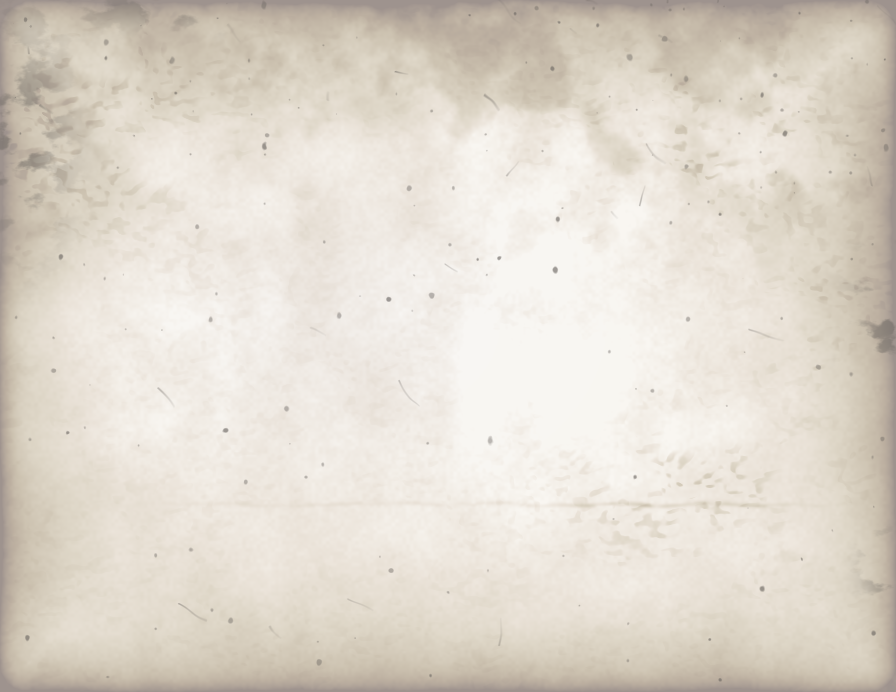
Reproduce this texture procedurally as a Shadertoy shader.

```glsl
// Aged pale parchment: a tone value built from edge darkening, cloudy stains
// and grain is mapped to a paper palette; specks, scratches, chipped edges
// and a horizontal crease are then inked on top.

const vec3 PALETTE[7] = vec3[7](
    vec3(0.975, 0.965, 0.945), vec3(0.95, 0.93, 0.90), vec3(0.92, 0.89, 0.85),
    vec3(0.87, 0.84, 0.78), vec3(0.80, 0.76, 0.69), vec3(0.74, 0.69, 0.63),
    vec3(0.62, 0.575, 0.555));
const vec3 INK = vec3(0.43, 0.41, 0.39);
const vec3 COOL_TINT = vec3(-0.004, -0.001, 0.010);
const float BASE_TONE = 0.966;
const float RIM_DEPTH = 0.15;
const float RIM_WIDTH = 0.011;
const float BURN_DEPTH = 0.165;
const float BURN_WIDTH = 0.075;
const float CLOUD_DEPTH = 0.085;
const float GRAIN_DEPTH = 0.026;
const float CREASE_HEIGHT = 0.271;
const int SCRATCH_COUNT = 30;

float hash(vec2 p) {
    vec3 q = fract(vec3(p.xyx) * 0.1031);
    q += dot(q, q.yzx + 33.33);
    return fract((q.x + q.y) * q.z);
}

vec2 hash2(vec2 p) {
    return vec2(hash(p), hash(p + 71.7));
}

float noise(vec2 p) {
    vec2 i = floor(p), f = fract(p);
    f = f * f * (3.0 - 2.0 * f);
    return mix(mix(hash(i), hash(i + vec2(1, 0)), f.x),
               mix(hash(i + vec2(0, 1)), hash(i + vec2(1, 1)), f.x), f.y);
}

float fbm(vec2 p) {
    float sum = 0.0, gain = 0.5;
    for (int i = 0; i < 5; i++) {
        sum += gain * noise(p);
        p = mat2(1.6, 1.2, -1.2, 1.6) * p + 17.3;
        gain *= 0.5;
    }
    return sum / 0.97;
}

float blob(vec2 p, vec2 centre, vec2 radius) {
    vec2 q = (p - centre) / radius;
    return exp(-dot(q, q));
}

// Distance inward from a sheet with slightly rounded corners
float edgeDepth(vec2 p, float aspect) {
    vec2 halfSize = 0.5 * vec2(aspect, 1.0);
    vec2 q = abs(p - halfSize) - halfSize + 0.04;
    return 0.04 - length(max(q, 0.0)) - min(max(q.x, q.y), 0.0);
}

// One jittered dot in some cells; density sets the chance of a dot
float specks(vec2 p, float cells, float density, float px) {
    vec2 id = floor(p * cells);
    vec2 centre = (id + 0.25 + 0.5 * hash2(id + cells)) / cells;
    float radius = mix(0.0010, 0.0042, pow(hash(id + 5.1), 3.0));
    vec2 q = (p - centre) * vec2(1.0, 0.65 + 0.5 * hash(id + 8.3));
    float dist = length(q) + 0.002 * (noise(p * 200.0) - 0.5);
    float present = step(hash(id + 31.9), density);
    return present * (1.0 - smoothstep(radius - px, radius + px, dist));
}

// Short tapered strokes, crowded toward the top of the sheet
float scratches(vec2 p, float aspect, float px) {
    float mark = 0.0;
    vec2 bent = p + 0.012 * (vec2(noise(p * 35.0), noise(p * 35.0 + 9.0)) - 0.5);
    for (int i = 0; i < SCRATCH_COUNT; i++) {
        vec2 seed = vec2(float(i) * 3.7, 12.4);
        vec2 start = vec2(hash(seed) * aspect, 1.0 - pow(hash(seed + 2.3), 2.2));
        float angle = mix(-0.9, -0.3, hash(seed + 4.1));
        if (hash(seed + 6.6) > 0.6) angle = mix(1.1, 1.8, hash(seed + 4.1));
        float len = mix(0.012, 0.06, pow(hash(seed + 8.8), 2.0));
        vec2 dir = vec2(cos(angle), sin(angle));
        float along = clamp(dot(bent - start, dir), 0.0, len);
        float dist = length(bent - start - dir * along);
        float line = 1.0 - smoothstep(0.0, 0.0012 + px, dist);
        mark = max(mark, line * (1.0 - 0.7 * along / len) * mix(0.2, 0.65, hash(seed + 1.9)));
    }
    return mark * (0.4 + 0.6 * noise(p * 70.0));
}

vec3 paperColor(float tone) {
    vec3 color = PALETTE[0];
    for (int i = 0; i < 6; i++) {
        float span = PALETTE[i].r - PALETTE[i + 1].r;
        color = mix(color, PALETTE[i + 1], clamp((PALETTE[i].r - tone) / span, 0.0, 1.0));
    }
    return color;
}

void mainImage(out vec4 fragColor, in vec2 fragCoord) {
    float px = 1.0 / iResolution.y;
    float aspect = iResolution.x * px;
    vec2 p = fragCoord * px;
    vec2 s = p / vec2(aspect, 1.0);
    float clouds = fbm(p * 4.0 + 3.0);
    float mottle = fbm(p * 13.0 + 40.0);
    float upper = smoothstep(0.5, 1.0, s.y);

    // Burnt border
    float depth = edgeDepth(p, aspect);
    float ragged = max(depth + 0.022 * (mottle - 0.5), 0.0);
    float tone = BASE_TONE - RIM_DEPTH * exp(-max(depth, 0.0) / RIM_WIDTH);
    tone -= BURN_DEPTH * (0.5 + clouds) * exp(-ragged / BURN_WIDTH);
    tone -= 0.03 * exp(-ragged / 0.25);

    // Cloudy stains, pale washes and faint vertical streaks
    tone -= CLOUD_DEPTH * (clouds - 0.42) + 0.05 * (mottle - 0.5);
    tone -= 0.05 * upper * smoothstep(0.35, 0.75, mottle);
    tone -= 0.07 * smoothstep(0.56, 0.74, fbm(p * 9.0 + 90.0)) * smoothstep(0.45, 0.85, s.y);
    tone += 0.03 * (blob(s, vec2(0.59, 0.48), vec2(0.08, 0.14)) + blob(s, vec2(0.68, 0.63), vec2(0.08, 0.07)));
    tone -= 0.016 * (noise(vec2(p.x * 28.0, p.y * 2.5)) - 0.5);

    // Fibre grain and pitted patches
    float grain = 0.6 * noise(p * 190.0) + 0.4 * noise(p * 95.0 + 7.0) - 0.5;
    tone += GRAIN_DEPTH * grain;
    float pitted = 0.15 + blob(s, vec2(0.77, 0.28), vec2(0.11, 0.09))
        + 0.9 * blob(s, vec2(0.79, 0.79), vec2(0.13, 0.11)) + 0.7 * blob(s, vec2(0.07, 0.82), vec2(0.16, 0.16))
        + 0.8 * blob(s, vec2(0.93, 0.51), vec2(0.06, 0.09));
    float pits = smoothstep(0.56, 0.85, noise(p * vec2(85.0, 125.0) + 5.0 * mottle));
    tone -= 0.09 * pitted * pits * smoothstep(0.35, 0.6, mottle);

    // Horizontal crease
    float foldY = p.y - CREASE_HEIGHT - 0.005 * (noise(vec2(p.x * 22.0, 3.0)) - 0.5);
    float fold = exp(-pow(foldY / 0.0035, 2.0)) * smoothstep(0.1, 0.3, s.x) * smoothstep(0.98, 0.9, s.x);
    float foldWear = 0.25 + blob(s, vec2(0.74, CREASE_HEIGHT), vec2(0.1, 0.1));
    tone -= 0.14 * fold * foldWear * noise(p * vec2(60.0, 120.0));

    // Ink-dark damage
    float ink = 0.65 * specks(p, 17.0, 0.06 + 0.25 * upper, px);
    ink = max(ink, 0.45 * specks(p + 3.1, 38.0, 0.04 + 0.10 * upper, px));
    ink = max(ink, scratches(p, aspect, px));
    float worn = blob(s, vec2(0.02, 0.8), vec2(0.05, 0.13)) + blob(s, vec2(0.99, 0.53), vec2(0.035, 0.1))
        + blob(s, vec2(0.99, 0.18), vec2(0.025, 0.05)) + 0.7 * blob(s, vec2(0.2, 0.99), vec2(0.14, 0.03));
    float chips = smoothstep(0.54, 0.68, fbm(p * vec2(22.0, 34.0) + 60.0));
    ink = max(ink, 0.6 * min(worn, 1.0) * chips);

    vec3 color = mix(paperColor(tone), INK, ink);
    color += COOL_TINT * blob(s, vec2(0.4, 0.53), vec2(0.22, 0.2));
    fragColor = vec4(color, 1.0);
}
```
